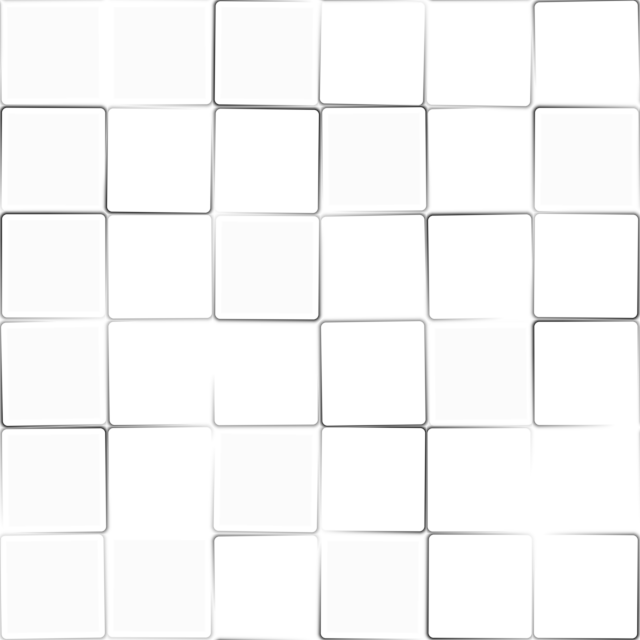
Give the GLSL for this pattern, as a WebGL 2 fragment shader.

```glsl
#version 300 es
precision highp float;
// A wall of white rounded tiles, each slightly turned, shifted and tilted.
// Raised edges cast a short soft shadow into the joints; lower neighbours
// receive it, higher ones hide it. Some faces carry a faint grey panel.

uniform vec2 u_resolution;
out vec4 fragColor;

const float TILES = 6.0;            // repeats across and down
// Lengths below are in units of one tile cell.
const float HALF_SIZE = 0.481;
const float CORNER_RADIUS = 0.045;
const float MAX_SHIFT = 0.009;
const float MAX_TURN = 0.021;       // radians
const float EDGE_SOFTNESS = 0.010;
const float SHADOW_REACH = 0.026;
const float MIN_LIFT = -0.12;
const float MAX_LIFT = 0.50;
const float MAX_TILT = 0.75;
const float SHADOW_GAIN = 1.15;
const float MAX_SHADOW = 0.82;
const float COVER_HEIGHT = 0.16;    // height at which a face hides all shadow
const float PANEL_SHARE = 0.36;     // fraction of tiles with a grey panel
const float PANEL_INSET = 0.052;
const vec3 WHITE = vec3(1.0);
const vec3 PANEL_GREY = vec3(0.986);
const vec3 SHADOW_BLACK = vec3(0.0);

float hash(vec2 cell, float seed) {
    vec3 p = fract(vec3(cell.xyx + seed * 7.13) * vec3(0.1031, 0.1030, 0.0973));
    p += dot(p, p.yzx + 33.33);
    return fract((p.x + p.y) * p.z);
}

float signedHash(vec2 cell, float seed) {
    return 2.0 * hash(cell, seed) - 1.0;
}

float roundedBox(vec2 p, float halfSize, float radius) {
    vec2 q = abs(p) - halfSize + radius;
    return length(max(q, 0.0)) + min(max(q.x, q.y), 0.0) - radius;
}

mat2 rotation(float angle) {
    float c = cos(angle), s = sin(angle);
    return mat2(c, s, -s, c);
}

void main() {
    vec2 grid = gl_FragCoord.xy / u_resolution * TILES;
    vec2 home = floor(grid);
    float pixel = TILES / min(u_resolution.x, u_resolution.y);
    float soft = max(EDGE_SOFTNESS, pixel * 0.75);

    float shadow = 0.0;
    float exposed = 1.0;
    float panel = 0.0;

    for (int y = -1; y <= 1; y++) {
        for (int x = -1; x <= 1; x++) {
            vec2 cell = home + vec2(x, y);
            vec2 id = mod(cell, TILES);     // wraps at the canvas edges

            // Placement of this tile
            vec2 shift = MAX_SHIFT * vec2(signedHash(id, 1.0), signedHash(id, 2.0));
            vec2 p = rotation(MAX_TURN * signedHash(id, 3.0)) * (grid - cell - 0.5 - shift);
            float d = roundedBox(p, HALF_SIZE, CORNER_RADIUS);

            // Height of the tilted tile at this point
            vec2 tilt = MAX_TILT * vec2(signedHash(id, 4.0), signedHash(id, 5.0));
            float lift = mix(MIN_LIFT, MAX_LIFT, hash(id, 6.0));
            float height = clamp(lift + dot(tilt, p), 0.0, 1.0);

            // Shadow starts at the edge and fades outward
            float outside = smoothstep(-soft, soft, d);
            float reach = max(d, 0.0) / SHADOW_REACH;
            float tileShadow = min(height * SHADOW_GAIN, MAX_SHADOW) * exp(-reach * reach);
            shadow = max(shadow, tileShadow * outside);

            // Raised faces cover the shadows of their neighbours
            exposed *= 1.0 - (1.0 - outside) * smoothstep(0.0, COVER_HEIGHT, height);

            // Faint panel inside a white rim
            float hasPanel = step(hash(id, 8.0), PANEL_SHARE);
            panel += hasPanel * smoothstep(-soft, soft, -d - PANEL_INSET);
        }
    }

    vec3 color = mix(WHITE, PANEL_GREY, min(panel, 1.0));
    color = mix(color, SHADOW_BLACK, shadow * exposed);
    fragColor = vec4(color, 1.0);
}
```
